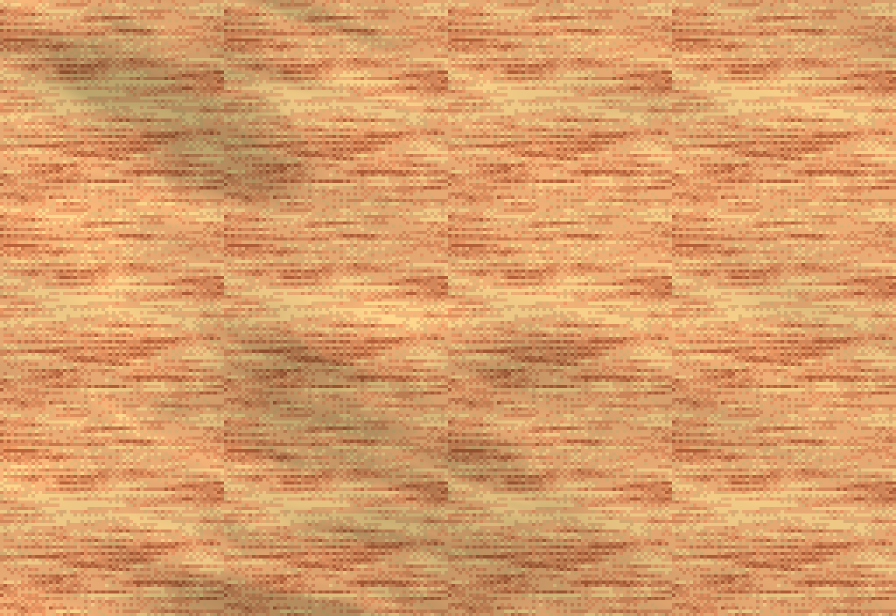
Give the GLSL for this texture, as a WebGL 2 fragment shader.

```glsl
#version 300 es
precision highp float;
// Pixelated wood grain: one 64 x 64 texel tile repeated 4 across and 3 down.
// Row-wise streak noise plus a checker dither picks each texel's palette tone;
// slanted soft stains and highlights vary the shading over the whole canvas.

uniform vec2 u_resolution;
out vec4 fragColor;

const vec2 REPEATS = vec2(4.0, 3.0);
const float TEXELS = 64.0;

const vec3 UMBER  = vec3(0.68, 0.36, 0.21);
const vec3 RUST   = vec3(0.75, 0.44, 0.28);
const vec3 CLAY   = vec3(0.82, 0.53, 0.35);
const vec3 SALMON = vec3(0.89, 0.57, 0.38);
const vec3 HONEY  = vec3(0.90, 0.66, 0.45);
const vec3 TAN    = vec3(0.84, 0.67, 0.45);
const vec3 STRAW  = vec3(0.93, 0.78, 0.52);

const vec3 STAIN_TINT = vec3(0.79, 0.83, 0.82);
const vec3 GLOW_TINT  = vec3(1.08, 1.08, 1.06);

float hash(vec2 p) {
  vec3 q = fract(p.xyx * 0.1031);
  q += dot(q, q.yzx + 33.33);
  return fract((q.x + q.y) * q.z);
}

float valueNoise(vec2 p) {
  vec2 cell = floor(p);
  vec2 f = smoothstep(0.0, 1.0, fract(p));
  float low  = mix(hash(cell), hash(cell + vec2(1, 0)), f.x);
  float high = mix(hash(cell + vec2(0, 1)), hash(cell + vec2(1, 1)), f.x);
  return mix(low, high, f.y);
}

float fbm(vec2 p) {
  float sum = 0.0, weight = 0.53;
  for (int octave = 0; octave < 4; octave++) {
    sum += weight * valueNoise(p);
    p = p * 2.03 + vec2(17.3, 9.1);
    weight *= 0.5;
  }
  return sum;
}

// Noise along one texel row, shifted by a random phase for that row.
float rowStreak(vec2 texel, float len, float seed) {
  float phase = 40.0 * hash(vec2(texel.y, seed));
  return valueNoise(vec2(texel.x / len + phase, texel.y + seed));
}

// Brightness of the grain at one texel of the tile.
float grainValue(vec2 texel) {
  float checker = mod(texel.x + texel.y, 2.0) - 0.5;
  return 0.42 * rowStreak(texel, 14.0, 101.0)
       + 0.22 * rowStreak(texel, 5.0, 307.0)
       + 0.24 * valueNoise(texel / vec2(20.0, 5.0) + 53.0)
       + 0.12 * hash(texel + 211.0)
       + 0.09 * checker;
}

vec3 grainColor(float v) {
  vec3 color = UMBER;
  color = mix(color, RUST,   step(0.245, v));
  color = mix(color, CLAY,   step(0.305, v));
  color = mix(color, SALMON, step(0.415, v));
  color = mix(color, HONEY,  step(0.450, v));
  color = mix(color, TAN,    step(0.600, v));
  color = mix(color, STRAW,  step(0.655, v));
  return color;
}

vec3 woodTile(vec2 uv) {
  return grainColor(grainValue(floor(fract(uv * REPEATS) * TEXELS)));
}

// Multiplicative shading: stains drift down to the right, fading on the right.
vec3 wearTint(vec2 uv, float aspect) {
  vec2 p = uv * vec2(aspect, 1.0);
  p += 0.10 * (vec2(fbm(p * 3.0 + 4.0), fbm(p * 3.0 + 31.0)) - 0.5);
  vec2 along = vec2(0.95, -0.31);
  vec2 q = vec2(dot(p, along), dot(p, -along.yx * vec2(1.0, -1.0)));
  float field = fbm(q * vec2(2.6, 9.0) + vec2(6.0, 2.0));
  float offCenter = (uv.x - 0.30 - 0.10 * (0.6 - uv.y)) / 0.19;
  field += 0.13 * exp(-offCenter * offCenter) - 0.02;
  float strength = mix(1.0, 0.45, smoothstep(0.42, 0.72, uv.x));
  float stain = strength * smoothstep(0.50, 0.78, field);
  float glow = strength * smoothstep(0.50, 0.28, field);
  return mix(vec3(1.0), STAIN_TINT, stain) * mix(vec3(1.0), GLOW_TINT, glow);
}

void main() {
  // Four samples per pixel smooth the texel edges.
  vec3 color = vec3(0.0);
  for (int i = 0; i < 4; i++) {
    vec2 offset = vec2(i % 2, i / 2) * 0.5 - 0.25;
    color += 0.25 * woodTile((gl_FragCoord.xy + offset) / u_resolution);
  }
  vec2 uv = gl_FragCoord.xy / u_resolution;
  color *= wearTint(uv, u_resolution.x / u_resolution.y);
  fragColor = vec4(color, 1.0);
}
```
